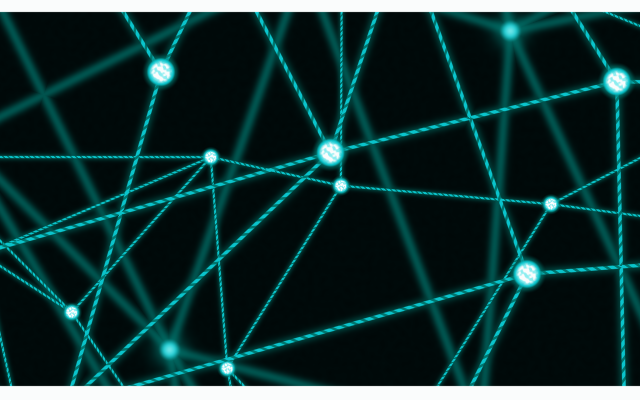
A Shadertoy shader for this background:

```glsl
const vec3 BACK  = vec3(0.00, 0.036, 0.036);
const vec3 GLOW  = vec3(0.00, 0.25, 0.23);
const vec3 TEAL  = vec3(0.00, 0.46, 0.43);
const vec3 CYAN  = vec3(0.04, 0.77, 0.80);
const vec3 PALE  = vec3(0.55, 0.93, 0.94);
const vec3 PAPER = vec3(0.98, 0.99, 0.99);

const float BAND_LOW = 0.035;   // height of the lower margin
const float BAND_TOP = 0.030;   // height of the upper margin
const float JITTER   = 0.75;    // node scatter inside its cell
const float HALO     = 3.2;     // rope halo, in rope radii
const float FAR_GAIN = 0.68;    // strength of the blurred beams
const float TAU      = 6.2831853;

// cell size, link odds, rotation, seed, rope radius, twist pitch, ball radius
struct Style { float cell, odds, turn, seed, rope, pitch, ball; };
const Style FAR  = Style(0.70, 0.62, 0.35, 71.0, 0.0145, 1.000, 0.024);
const Style MID  = Style(0.46, 0.50, 0.22, 23.0, 0.0027, 0.013, 0.018);
const Style NEAR = Style(0.56, 0.54, 0.60, 47.0, 0.0045, 0.026, 0.033);

// Nearest link (distance, along, across) and offset to the nearest node
struct Web { float edge, along, across; vec2 node; };

vec2 hash2(vec2 c) {
    vec3 q = fract(c.xyx * vec3(0.1031, 0.1030, 0.0973));
    q += dot(q, q.yzx + 33.33);
    return fract((q.xx + q.yz) * q.zy);
}

float cornerSlope(vec2 cell, vec2 offset) {
    float angle = TAU * hash2(cell).x;
    return dot(vec2(cos(angle), sin(angle)), offset);
}

float gradientNoise(vec2 p) {
    vec2 i = floor(p), f = p - i, e = vec2(1.0, 0.0);
    vec2 u = f * f * f * (f * (f * 6.0 - 15.0) + 10.0);
    return mix(mix(cornerSlope(i, f), cornerSlope(i + e, f - e), u.x),
               mix(cornerSlope(i + e.yx, f - e.yx), cornerSlope(i + 1.0, f - 1.0), u.x), u.y);
}

float bell(float x) { return exp(-x * x); }

vec2 nodeAt(vec2 cell, float seed) {
    return cell + 0.5 + JITTER * (hash2(cell + seed) - 0.5);
}

Web traceWeb(vec2 p, Style s) {
    float co = cos(s.turn), si = sin(s.turn);
    p = mat2(co, si, -si, co) * p / s.cell;
    vec2 home = floor(p);
    Web w = Web(100.0, 0.0, 0.0, vec2(100.0));
    for (int y = -1; y <= 1; y++)
    for (int x = -1; x <= 1; x++) {
        vec2 cell = home + vec2(x, y);
        vec2 a = nodeAt(cell, s.seed), rel = p - a;
        if (dot(rel, rel) < dot(w.node, w.node)) w.node = rel;
        // links to four of the eight neighbours; the others link back
        for (int k = 0; k < 4; k++) {
            if (hash2(cell + s.seed + 17.3 * float(k + 1)).x > s.odds) continue;
            float angle = float(k) * TAU / 8.0;
            vec2 ab = nodeAt(cell + round(vec2(cos(angle), sin(angle))), s.seed) - a;
            float len = length(ab);
            vec2 dir = ab / len;
            float along = dot(rel, dir);
            float across = dir.x * rel.y - dir.y * rel.x;
            float d = length(vec2(max(max(-along, along - len), 0.0), across));
            if (d < w.edge) { w.edge = d; w.along = along; w.across = across; }
        }
    }
    return Web(w.edge * s.cell, w.along * s.cell, w.across * s.cell, w.node * s.cell);
}

// Out-of-focus beams and lamps
void drawBlurred(inout vec3 col, vec2 p, Style s) {
    Web w = traceWeb(p, s);
    float r = length(w.node) / s.ball;
    col = mix(col, TEAL, FAR_GAIN * bell(w.edge / s.rope));
    col = mix(col, TEAL, 0.8 * bell(r * 0.6));
    col = mix(col, CYAN, 1.0 - smoothstep(0.4, 1.25, r));
    col = mix(col, PALE, 0.75 * bell(r * 1.8));
}

// Twisted ropes and grainy bright balls
void drawSharp(inout vec3 col, vec2 p, Style s) {
    Web w = traceWeb(p, s);
    float soft = 0.75 / iResolution.y;
    col = mix(col, max(col, GLOW), bell(w.edge / (HALO * s.rope)));

    float twist = 0.5 + 0.5 * sin(TAU * (w.along / s.pitch + 0.22 * w.across / s.rope));
    vec3 rope = mix(TEAL, CYAN, smoothstep(0.05, 0.6, twist));
    col = mix(col, rope, 1.0 - smoothstep(s.rope - soft, s.rope + soft, w.edge));

    float d = length(w.node), r = d / s.ball;
    col = mix(col, TEAL, 0.85 * (1.0 - smoothstep(0.9, 1.5, r)));
    float grain = gradientNoise(w.node / s.ball * 3.5 + s.seed);
    vec3 ball = mix(PALE, PAPER, smoothstep(-0.35, 0.2, grain));
    ball = mix(ball, CYAN, smoothstep(0.6, 0.95, r));
    col = mix(col, ball, 1.0 - smoothstep(s.ball - 2.0 * soft, s.ball + 2.0 * soft, d));
}

void mainImage(out vec4 fragColor, in vec2 fragCoord) {
    vec2 p = fragCoord / iResolution.y;
    vec3 col = BACK * (1.0 + 0.25 * gradientNoise(p * 60.0));
    drawBlurred(col, p, FAR);
    drawSharp(col, p, MID);
    drawSharp(col, p, NEAR);

    // plain margins above and below
    float soft = 0.75 / iResolution.y;
    float inner = min(p.y - BAND_LOW, 1.0 - BAND_TOP - p.y);
    col = mix(PAPER, col, smoothstep(-soft, soft, inner));
    fragColor = vec4(col, 1.0);
}
```
